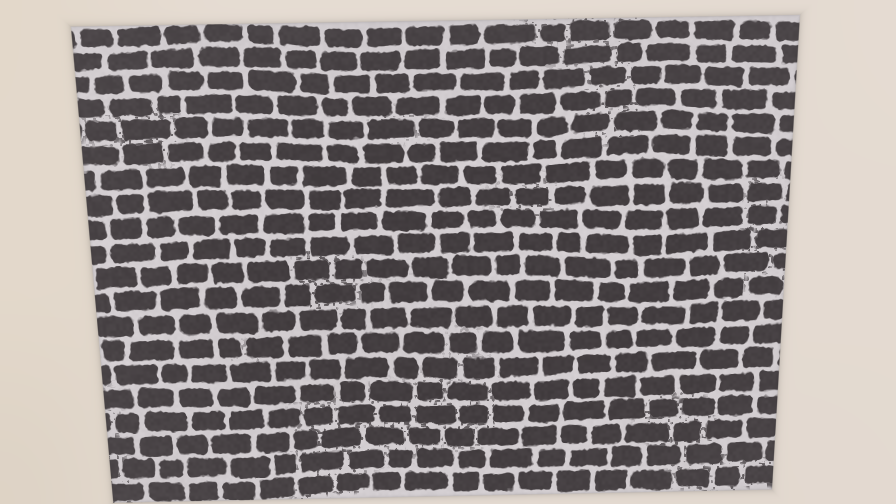
Write a Shadertoy shader that draws this pattern.

```glsl
// Hand-inked brick wall on a slightly skewed paper card lying on a cream table.
// Card edges give skewed coordinates; rows of jittered rounded boxes are roughened
// with value noise, then ink specks, paper grain and soft shading are added.

#define ROWS 20.0          // courses down the card
#define COLS 17.5          // bricks across the card
#define BRICK_ASPECT 1.667 // brick pitch over row height
#define JOINT_JITTER 0.36  // variation of brick lengths
#define HALF_GAP 0.105     // half mortar width, in row heights
#define CORNER 0.19        // corner radius, in row heights
#define ROUGHNESS 0.17     // raggedness of the inked outline
#define ROW_WOBBLE 0.40    // bending of the courses
#define INK vec3(0.262, 0.240, 0.250)
#define PAPER vec3(0.820, 0.800, 0.812)
#define TABLE vec3(0.890, 0.852, 0.815)

float hash(vec2 p) {
    vec3 q = fract(vec3(p.xyx) * 0.1031);
    q += dot(q, q.yzx + 33.33);
    return fract((q.x + q.y) * q.z);
}

float noise(vec2 p) {
    vec2 i = floor(p), f = fract(p);
    f = f * f * (3.0 - 2.0 * f);
    return mix(mix(hash(i), hash(i + vec2(1, 0)), f.x),
               mix(hash(i + vec2(0, 1)), hash(i + vec2(1, 1)), f.x), f.y);
}

// Card coordinates: 0..1 between its four slanted edges.
vec2 cardCoords(vec2 p) {
    float left = 0.225 - 0.089 * p.y, right = 1.530 + 0.059 * p.y;
    float bottom = 0.020 * p.x - 0.002, top = 0.016 * p.x + 0.945;
    return vec2((p.x - left) / (right - left), (p.y - bottom) / (top - bottom));
}

// Position of the joint at the left of brick i in a row.
float joint(float i, float row) {
    return i + JOINT_JITTER * (hash(vec2(i + 40.0, row * 3.0 + 7.0)) - 0.5);
}

float roundBox(vec2 p, vec2 halfSize, float radius) {
    vec2 q = abs(p) - halfSize + radius;
    return length(max(q, 0.0)) + min(max(q.x, q.y), 0.0) - radius;
}

// Signed distance to the nearest brick of the row, in row heights.
float brickDistance(vec2 card) {
    float y = card.y * ROWS;
    y += ROW_WOBBLE * (noise(vec2(card.x * 5.0, card.y * 4.0) + 11.0) - 0.5);
    float row = clamp(floor(y), 0.0, ROWS - 1.0);
    float x = card.x * COLS + 0.5 * mod(row, 2.0) + 0.6 * hash(vec2(row, 91.0));

    // Select the brick between two jittered joints
    float i = floor(x);
    if (x < joint(i, row)) i -= 1.0;
    else if (x >= joint(i + 1.0, row)) i += 1.0;
    float a = joint(i, row), b = joint(i + 1.0, row);
    vec2 id = vec2(i + 20.0, row);
    float h1 = hash(id + 3.7) - 0.5, h2 = hash(id + 17.3) - 0.5, h3 = hash(id + 51.9) - 0.5;

    // Small shift, tilt and taper for each brick
    vec2 q = vec2((x - 0.5 * (a + b)) * BRICK_ASPECT, y - row - 0.5);
    q.y += 0.06 * h1 + 0.06 * h2 * q.x;
    vec2 halfSize = vec2(0.5 * (b - a) * BRICK_ASPECT - HALF_GAP,
                         0.5 - HALF_GAP + 0.07 * h3 + 0.06 * h1 * q.x);
    float d = roundBox(q, halfSize, CORNER + 0.12 * h2);

    // Ragged pen outline
    vec2 s = vec2(x * BRICK_ASPECT, y) + 30.0 * row;
    return d + ROUGHNESS * (0.65 * noise(s * 4.0) + 0.35 * noise(s * 9.0) - 0.5);
}

void mainImage(out vec4 fragColor, in vec2 fragCoord) {
    vec2 p = fragCoord / iResolution.y;
    float pixel = 1.0 / iResolution.y;
    vec2 card = cardCoords(p);
    vec2 inset = min(card, 1.0 - card) * vec2(1.38, 0.942);
    float edge = min(inset.x, inset.y);

    // Table with a gentle light falloff and a soft contact shadow
    vec3 table = TABLE + 0.022 * (noise(p * 2.0) - 0.5);
    table -= vec3(0.010, 0.014, 0.030) * smoothstep(0.5, 0.0, p.x);
    table *= 1.0 - 0.13 * exp(-max(-edge, 0.0) * 170.0);

    // Paper and inked bricks
    vec2 grainPos = card * vec2(COLS * BRICK_ASPECT, ROWS);
    float grain = noise(grainPos * 7.0) - 0.5;
    vec3 paper = PAPER + 0.025 * grain + 0.025 * (noise(card * 3.0) - 0.5);
    float d = brickDistance(card);
    float soft = max(0.045, 0.6 * pixel * ROWS);
    float ink = 1.0 - smoothstep(-soft, soft, d);

    // Clusters of stray specks in the mortar
    float cluster = smoothstep(0.62, 0.80, noise(grainPos * 0.32 + 5.0));
    float speck = smoothstep(0.64, 0.76, noise(grainPos * 8.0 + 70.0));
    ink = max(ink, 0.8 * cluster * speck * smoothstep(0.26, 0.05, d));

    // Ink fades a little towards the outer parts of the card
    float sheen = smoothstep(0.25, 0.75, length(card - vec2(0.55, 0.45)));
    vec3 inkColor = INK + 0.035 * sheen + 0.030 * grain;
    vec3 sheet = mix(paper, inkColor, ink);
    sheet *= 1.0 - 0.10 * exp(-max(edge, 0.0) * 400.0);

    vec3 color = mix(table, sheet, smoothstep(-0.8 * pixel, 0.8 * pixel, edge));
    fragColor = vec4(color, 1.0);
}
```
